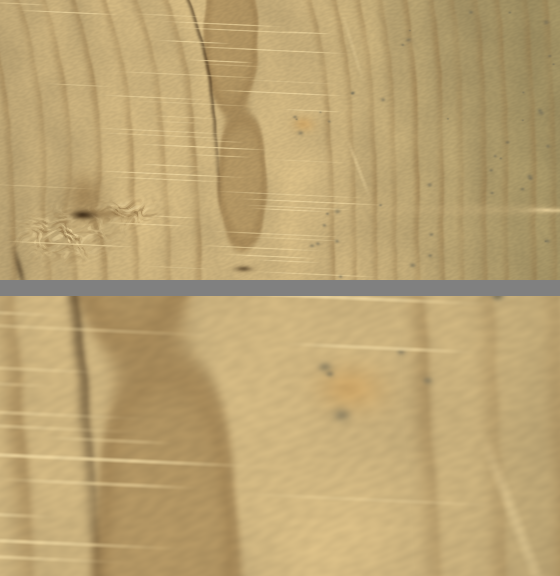
Top, the full canvas; bottom, a detail of the centre.
A Shadertoy shader for this texture:

```glsl
const vec3 PALE = vec3(0.795, 0.695, 0.49);
const vec3 SHADE = vec3(0.61, 0.55, 0.375);
const vec3 RING = vec3(0.57, 0.45, 0.275);
const vec3 RESIN = vec3(0.65, 0.53, 0.335);
const vec3 BARK = vec3(0.24, 0.17, 0.09);
const vec3 GLINT = vec3(0.93, 0.84, 0.63);
const vec3 AMBER = vec3(0.80, 0.61, 0.34);
const vec3 SPECK = vec3(0.43, 0.41, 0.33);

float hash(vec2 p) {
    vec3 q = fract(vec3(p.xyx) * 0.1031);
    q += dot(q, q.yzx + 33.33);
    return fract((q.x + q.y) * q.z);
}

float corner(vec2 cell, vec2 offset) {
    float angle = 6.2832 * hash(cell);
    return dot(vec2(cos(angle), sin(angle)), offset);
}

float gradientNoise(vec2 p) {
    vec2 i = floor(p), f = p - i;
    vec2 w = f * f * f * (f * (f * 6.0 - 15.0) + 10.0);
    vec2 e = vec2(1.0, 0.0);
    return mix(mix(corner(i, f), corner(i + e, f - e), w.x),
               mix(corner(i + e.yx, f - e.yx), corner(i + 1.0, f - 1.0), w.x), w.y);
}

// Soft elliptical smudge, 1 at its centre
float spot(vec2 p, vec2 centre, vec2 radii) {
    vec2 q = (p - centre) / radii;
    return exp(-dot(q, q));
}

// Approximate signed distance to an ellipse
float ellipse(vec2 p, vec2 centre, vec2 radii) {
    vec2 q = (p - centre) / radii;
    return (length(q) - 1.0) * min(radii.x, radii.y);
}

float softMin(float a, float b, float k) {
    float h = max(k - abs(a - b), 0.0) / k;
    return min(a, b) - h * h * k * 0.25;
}

// Late wood line: soft on the left, crisp on the right
float lateWood(float d, float soft, float crisp) {
    float w = d < 0.0 ? soft : crisp;
    return exp(-d * d / (w * w));
}

float rings(float u, float spacing, float seed) {
    float cell = floor(u / spacing);
    float jitter = 0.5 + 0.28 * (hash(vec2(cell, seed)) - 0.5);
    float d = (u / spacing - cell - jitter) * spacing;
    return lateWood(d, 0.017, 0.008) * mix(0.55, 1.0, hash(vec2(cell, seed + 7.0)));
}

float scratch(vec2 p, vec2 centre, float halfLength, float slope, float width) {
    vec2 d = p - centre;
    float across = 1.0 - smoothstep(0.0, width, abs(d.y - slope * d.x));
    return across * (1.0 - smoothstep(0.3, 1.0, abs(d.x) / halfLength));
}

void mainImage(out vec4 fragColor, in vec2 fragCoord) {
    vec2 p = fragCoord / iResolution.y;
    float lineWidth = max(0.0042, 1.2 / iResolution.y);
    vec2 knot = vec2(0.30, 0.23);

    // Straightened grain coordinate
    float lean = mix(0.125, 0.035, smoothstep(0.8, 1.7, p.x));
    float u = p.x - lean * (1.0 - exp(-3.0 * (1.0 - p.y)));
    u += 0.010 * gradientNoise(p * vec2(2.0, 3.5)) + 0.004 * gradientNoise(p * vec2(5.0, 17.0));
    u += 0.035 * spot(p, knot, vec2(0.16, 0.11));

    // Ground tone and broad mottling
    float side = smoothstep(1.05, 2.1, p.x + 0.15 * (p.y - 0.5));
    vec3 col = mix(PALE, SHADE, side);
    col *= 1.0 - 0.07 * (1.0 - smoothstep(0.0, 0.5, p.x));
    col *= 1.0 + 0.09 * gradientNoise(vec2(u * 7.0, p.y * 1.6)) + 0.05 * gradientNoise(p * 9.0);

    // Annual rings, wide on the left and tight on the right
    float left = rings(u, 0.107, 3.0) * (1.0 - smoothstep(0.60, 0.64, u));
    float right = rings(u, 0.083, 11.0) * smoothstep(1.05, 1.08, u);
    float fade = 0.85 + 0.6 * gradientNoise(vec2(u * 12.0, p.y * 5.0));
    col = mix(col, RING, 0.50 * (left + right) * fade);

    // Resin streak of two joined lobes with a dark rim
    vec2 q = p + 0.012 * vec2(gradientNoise(p * 8.0), gradientNoise(p * 8.0 + 19.0));
    float lobes = softMin(ellipse(q, vec2(0.825, 0.88), vec2(0.095, 0.29)),
                          ellipse(q, vec2(0.865, 0.35), vec2(0.088, 0.245)), 0.03);
    col = mix(col, RESIN, 0.68 * (1.0 - smoothstep(-0.012, 0.010, lobes)));
    col = mix(col, RING, 0.42 * lateWood(lobes + 0.004, 0.016, 0.007));
    float vein = lateWood(u - 0.675, 0.009, 0.006) * smoothstep(0.15, 0.65, p.y);
    col = mix(col, BARK, 0.50 * vein);
    col = mix(col, BARK, 0.6 * spot(p, vec2(0.87, 0.04), vec2(0.028, 0.010)));
    col = mix(col, AMBER, 0.55 * spot(q, vec2(1.085, 0.555), vec2(0.035, 0.025)));

    // Knot with plume, torn pale fibres and dark heart
    col = mix(col, RING, 0.65 * spot(q, knot + vec2(0.0, 0.07), vec2(0.055, 0.075)));
    float torn = spot(p, vec2(0.23, 0.16), vec2(0.13, 0.07)) + spot(p, vec2(0.46, 0.24), vec2(0.09, 0.035));
    float fibres = gradientNoise(p * vec2(38.0, 62.0) + 3.0 * gradientNoise(p * 15.0));
    col = mix(col, GLINT, 0.8 * torn * smoothstep(0.05, 0.4, fibres));
    col = mix(col, RING, 0.7 * torn * smoothstep(0.08, 0.4, -fibres));
    col = mix(col, RING, 0.6 * spot(q, knot + vec2(0.08, 0.005), vec2(0.10, 0.018)));
    col = mix(col, BARK, 0.9 * spot(q, knot, vec2(0.038, 0.015)));
    col = mix(col, BARK, 0.5 * spot(p + vec2(0.25 * p.y, 0.0), vec2(0.08, 0.04), vec2(0.012, 0.06)));

    // Saw scratches, specks and glints
    for (int i = 0; i < 44; i++) {
        float k = float(i);
        float x = mix(0.55, 1.15, hash(vec2(k, 1.0))) - 0.55 * step(0.8, hash(vec2(k, 5.0)));
        vec2 centre = vec2(x, (k + hash(vec2(k, 2.0))) / 44.0);
        float cut = scratch(p, centre, mix(0.08, 0.32, hash(vec2(k, 3.0))), -0.045, lineWidth);
        col = mix(col, GLINT, cut * mix(0.25, 0.8, hash(vec2(k, 4.0))));
        vec2 dot_ = vec2(mix(1.05, 2.0, hash(vec2(k, 6.0))), hash(vec2(k, 8.0)));
        float size = mix(0.003, 0.008, hash(vec2(k, 9.0)));
        col = mix(col, SPECK, 0.5 * spot(p, dot_, vec2(size * 1.3, size)));
    }
    col = mix(col, GLINT, 0.8 * spot(q, vec2(1.96, 0.248), vec2(0.065, 0.008)));
    col = mix(col, PALE, 0.35 * spot(p, vec2(1.75, 0.25), vec2(0.40, 0.02)));
    col = mix(col, GLINT, 0.35 * scratch(p.yx, vec2(0.40, 1.28), 0.12, -0.38, 0.012));
    col = mix(col, GLINT, 0.25 * scratch(p.yx, vec2(0.83, 1.26), 0.14, -0.30, 0.012));

    // Fine slanted fibre
    float fibre = gradientNoise(vec2(p.x + 0.6 * p.y, p.y - 0.4 * p.x) * vec2(45.0, 110.0));
    col *= 1.0 + 0.055 * fibre;
    fragColor = vec4(col, 1.0);
}
```
